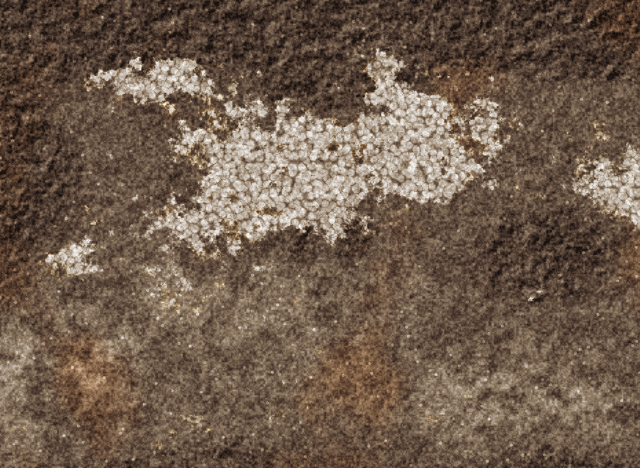
A WebGL 1 fragment shader for this texture:

```glsl
precision highp float;
// Weathered ground: crumbly dark soil, brown dust and flaking white salt crust.
uniform vec2 u_resolution;

#define GRAIN_SCALE 170.0
#define CLOD_SCALE 46.0
#define FLAKE_SCALE 75.0
#define PATCH_SCALE 8.0
#define SOIL_TONE 0.295
#define EARTH_TONE 0.415
#define DUST_GAIN 0.17
#define SALT_TONE 0.77
#define GRAIN_CONTRAST 0.24
#define RELIEF 0.75
#define SALT_EDGE 0.55

float hash(vec2 p) {
  vec3 q = fract(vec3(p.xyx) * 0.1031);
  q += dot(q, q.yzx + 33.33);
  return fract((q.x + q.y) * q.z);
}

float noise(vec2 p) {
  vec2 i = floor(p), f = fract(p);
  f = f * f * (3.0 - 2.0 * f);
  return mix(mix(hash(i), hash(i + vec2(1, 0)), f.x),
             mix(hash(i + vec2(0, 1)), hash(i + vec2(1, 1)), f.x), f.y);
}

float fbm(vec2 p) {
  float sum = 0.0, amp = 0.53;
  for (int i = 0; i < 4; i++) {
    sum += amp * noise(p);
    p = mat2(1.6, 1.2, -1.2, 1.6) * p + 17.3;
    amp *= 0.5;
  }
  return sum;
}

// Nearest scattered point: x = distance, y = random value of that cell
vec2 cells(vec2 p) {
  vec2 home = floor(p), best = vec2(9.0, 0.0);
  for (int y = -1; y <= 1; y++)
    for (int x = -1; x <= 1; x++) {
      vec2 c = home + vec2(x, y);
      float d = length(c + vec2(hash(c), hash(c + 71.7)) - p);
      if (d < best.x) best = vec2(d, hash(c + 31.1));
    }
  return best;
}

float blob(vec2 p, vec2 centre, vec2 radius) {
  vec2 d = (p - centre) / radius;
  return exp(-dot(d, d));
}

// Large layout of each material
float saltShape(vec2 p) {
  float s = blob(p, vec2(0.28, 0.83), vec2(0.12, 0.05))
          + blob(p, vec2(0.43, 0.76), vec2(0.15, 0.10))
          + blob(p, vec2(0.43, 0.53), vec2(0.15, 0.09))
          + blob(p, vec2(0.70, 0.64), vec2(0.23, 0.15))
          + blob(p, vec2(0.96, 0.70), vec2(0.15, 0.12))
          + blob(p, vec2(1.31, 0.60), vec2(0.13, 0.13))
          + 0.8 * blob(p, vec2(0.14, 0.48), vec2(0.07, 0.07))
          + 0.7 * blob(p, vec2(0.82, 0.87), vec2(0.06, 0.03));
  return min(s, 0.88);
}

float dustShape(vec2 p) {
  return blob(p, vec2(0.08, 0.22), vec2(0.20, 0.15))
       + blob(p, vec2(1.16, 0.17), vec2(0.30, 0.11))
       + 0.6 * blob(p, vec2(0.45, 0.34), vec2(0.40, 0.13));
}

float soilShape(vec2 p) {
  float s = smoothstep(0.76, 0.92, p.y)
          + blob(p, vec2(0.01, 0.62), vec2(0.15, 0.28))
          + blob(p, vec2(0.66, 0.84), vec2(0.13, 0.08))
          + blob(p, vec2(1.17, 0.45), vec2(0.19, 0.10))
          + blob(p, vec2(0.64, 0.50), vec2(0.04, 0.05))
          + blob(p, vec2(0.77, 0.47), vec2(0.06, 0.04))
          + 0.6 * smoothstep(0.12, -0.04, p.y);
  return min(s, 1.0);
}

// Colour ramp from shadowed soil to clean salt
vec3 groundColour(float t) {
  vec3 c = mix(vec3(0.10, 0.07, 0.055), vec3(0.24, 0.18, 0.15), clamp((t - 0.10) / 0.14, 0.0, 1.0));
  c = mix(c, vec3(0.35, 0.27, 0.22), clamp((t - 0.24) / 0.11, 0.0, 1.0));
  c = mix(c, vec3(0.45, 0.37, 0.30), clamp((t - 0.35) / 0.10, 0.0, 1.0));
  c = mix(c, vec3(0.57, 0.49, 0.40), clamp((t - 0.45) / 0.12, 0.0, 1.0));
  c = mix(c, vec3(0.69, 0.63, 0.56), clamp((t - 0.57) / 0.12, 0.0, 1.0));
  c = mix(c, vec3(0.84, 0.81, 0.78), clamp((t - 0.69) / 0.15, 0.0, 1.0));
  return mix(c, vec3(0.95, 0.94, 0.92), clamp((t - 0.84) / 0.12, 0.0, 1.0));
}

void main() {
  vec2 p = gl_FragCoord.xy / u_resolution.y;
  vec2 q = p + 0.12 * (vec2(fbm(p * 6.0), fbm(p * 6.0 + 40.0)) - 0.5);
  float patches = fbm(p * PATCH_SCALE + 5.0) - 0.5;
  float mottle = fbm(p * 38.0 + 9.0) - 0.5;
  float grain = noise(p * GRAIN_SCALE) - 0.5 + 0.7 * (noise(p * 2.0 * GRAIN_SCALE + 3.7) - 0.5);
  float clods = fbm(p * CLOD_SCALE);
  float slope = clods - fbm((p + vec2(-0.004, 0.005)) * CLOD_SCALE);
  vec2 flake = cells(p * FLAKE_SCALE);

  // Soil and dusty earth
  float soil = smoothstep(0.25, 0.75, soilShape(q) + 0.7 * patches + 0.5 * mottle);
  float tone = mix(EARTH_TONE, SOIL_TONE, soil) + 0.12 * patches + 0.15 * mottle;
  float dust = dustShape(q) * (1.0 - soil);
  tone += DUST_GAIN * dust * smoothstep(-0.25, 0.2, patches + 1.2 * mottle);
  tone += grain * GRAIN_CONTRAST + slope * RELIEF * mix(0.4, 1.0, soil);

  // Scattered pale grit
  float grit = step(0.95, flake.y) * smoothstep(0.35, 0.15, flake.x);
  tone += 0.22 * grit;

  // Broken salt crust with creases between flakes
  float cover = saltShape(q) - 0.3 * soilShape(q) + 1.3 * patches + 1.3 * mottle + 0.14 * grain;
  float salt = smoothstep(SALT_EDGE - 0.10, SALT_EDGE + 0.16, cover);
  float crust = SALT_TONE + 0.16 * (flake.y - 0.5) - 0.28 * smoothstep(0.4, 0.8, flake.x) + 0.24 * grain;
  tone = mix(tone, crust, salt);

  // Rust and ochre stains
  vec3 colour = groundColour(tone);
  float rust = (1.0 - salt) * smoothstep(0.02, 0.25, fbm(p * 5.0 + 23.0) - 0.5);
  float ochre = salt * (1.0 - salt) * 4.0 * smoothstep(0.45, 0.7, noise(p * 22.0));
  colour *= mix(vec3(1.0), vec3(1.06, 0.96, 0.86), rust);
  colour *= mix(vec3(1.0), vec3(1.02, 0.95, 0.80), ochre);
  gl_FragColor = vec4(clamp(colour, 0.0, 1.0), 1.0);
}
```
